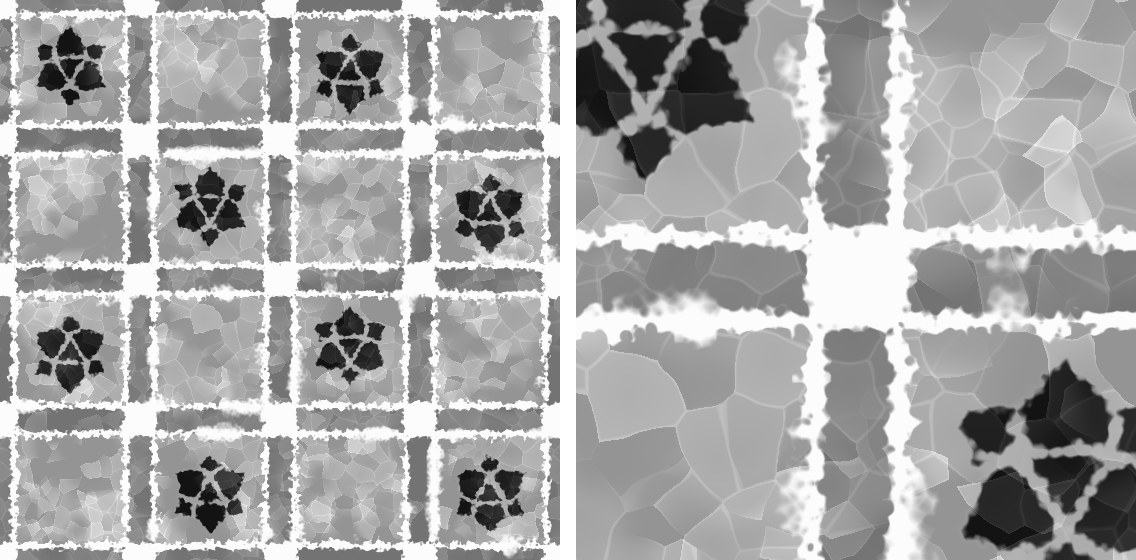
Left: the whole. Right: its middle third, enlarged.
Give the GLSL for this pattern, as a three.js fragment shader.

```glsl
// A four by four plaid of grey tiles and darker bars parted by torn white lines.
// Every other tile bears a black faceted star, built by folding the plane.
// Wrapping Voronoi layers add pale worn scales, and noise frays every edge.

varying vec2 vUv;

const float REPEATS = 4.0;
const float TILE_HALF = 0.378;
const float BAR_HALF = 0.080;
const vec3 WHITE = vec3(0.99);
const vec3 TILE_GREY = vec3(0.58);
const vec3 BAR_GREY = vec3(0.45);
const vec3 SEAM_GREY = vec3(0.64);
const vec3 BLACK = vec3(0.075);

float hash(vec2 p) {
  return fract(sin(dot(p, vec2(127.1, 311.7))) * 43758.5453);
}

// Value noise with n lattice cells across the canvas
float noise(vec2 uv, float n) {
  vec2 p = uv * n;
  vec2 i = floor(p);
  vec2 f = fract(p);
  f = f * f * (3.0 - 2.0 * f);
  vec2 a = mod(i, n);
  vec2 b = mod(i + 1.0, n);
  return mix(mix(hash(a), hash(vec2(b.x, a.y)), f.x),
             mix(hash(vec2(a.x, b.y)), hash(b), f.x), f.y);
}

// Wrapping Voronoi: nearest distance, gap to the second nearest, cell hash
vec3 voronoi(vec2 uv, float n) {
  vec2 i = floor(uv * n);
  vec2 f = fract(uv * n);
  float near = 8.0;
  float next = 8.0;
  float id = 0.0;
  for (int y = -1; y <= 1; y++) {
    for (int x = -1; x <= 1; x++) {
      vec2 o = vec2(float(x), float(y));
      vec2 c = mod(i + o, n);
      float d = length(o + vec2(hash(c), hash(c + 57.0)) - f);
      next = min(next, max(near, d));
      if (d < near) {
        near = d;
        id = hash(c + 113.0);
      }
    }
  }
  return vec3(near, next - near, id);
}

// Pale overlapping scales, gathered in patches
float wornScales(vec2 uv) {
  vec2 warp = vec2(noise(uv, 60.0), noise(uv + 0.37, 60.0)) - 0.5;
  float sum = 0.0;
  for (int k = 0; k < 2; k++) {
    float layer = float(k);
    vec2 p = uv + 0.23 * layer;
    vec3 v = voronoi(p + 0.006 * warp, 34.0 - 8.0 * layer);
    float patches = 0.65 * noise(p, 9.0) + 0.35 * noise(p, 21.0);
    float cover = smoothstep(0.44, 0.62, patches + 0.3 * (v.z - 0.5));
    float rim = 1.0 - smoothstep(0.02, 0.07, v.y);
    sum += cover * (0.03 + 0.09 * v.z + 0.03 * v.x + 0.06 * rim);
  }
  return sum;
}

float smoothMin(float a, float b, float k) {
  float h = max(k - abs(a - b), 0.0) / k;
  return min(a, b) - 0.25 * k * h * h;
}

float segment(vec2 p, vec2 a, vec2 b) {
  vec2 d = b - a;
  return length(p - a - d * clamp(dot(p - a, d) / dot(d, d), 0.0, 1.0));
}

// Mirrors the plane into one of n wedges around the upward axis
vec2 foldWedges(vec2 p, float n) {
  float w = 6.283185 / n;
  float a = mod(atan(p.x, p.y) + 0.5 * w, w) - 0.5 * w;
  return length(p) * vec2(abs(sin(a)), cos(a));
}

// Star depth in x, facet depth in y, both positive inside
vec2 facetedStar(vec2 p) {
  float outline = dot(vec2(0.0, 0.277) - foldWedges(p, 6.0), vec2(0.707));
  vec2 q = foldWedges(p, 3.0);
  vec2 corner = vec2(0.0, 0.13);
  float seams = smoothMin(segment(q, corner, vec2(0.056, 0.0325)),
                          segment(q, corner, vec2(0.12, 0.208)), 0.02);
  return vec2(outline, smoothMin(outline, seams - 0.016, 0.03));
}

void main() {
  vec2 cell = floor(vUv * REPEATS);
  vec2 q = fract(vUv * REPEATS) - 0.5;
  float scales = wornScales(vUv);

  // Frayed distances to the tile and to the bars between tiles
  float fray = 0.05 * (noise(vUv, 90.0) - 0.5) + 0.03 * (noise(vUv, 190.0) - 0.5)
             + 0.04 * (voronoi(vUv, 130.0).x - 0.4);
  float smear = smoothstep(0.72, 0.95, noise(vUv, 22.0));
  vec2 side = abs(q);
  vec2 rim = 0.5 - side;
  float tile = max(side.x, side.y) - TILE_HALF;
  float bars = min(max(side.x - TILE_HALF, rim.y - BAR_HALF),
                   max(side.y - TILE_HALF, rim.x - BAR_HALF));
  bool onTile = tile < bars;
  float edge = min(tile, bars) + fray * (onTile ? 1.0 : 0.65) + 0.035 * smear;
  vec3 color = (onTile ? TILE_GREY : BAR_GREY) + scales * (onTile ? 1.0 : 0.75);

  // Stars on alternate tiles, some of them upside down
  if (onTile && mod(cell.x + cell.y, 2.0) > 0.5) {
    float up = (cell.x + cell.y == 3.0 && cell.x < 3.0) ? -1.0 : 1.0;
    vec2 star = facetedStar((q + vec2(0.0, 0.026 * up)) * vec2(1.0, up)) + 0.45 * fray;
    color = mix(color, SEAM_GREY + 0.4 * scales, 0.8 * smoothstep(-0.02, 0.01, star.x));
    color = mix(color, BLACK + 0.65 * scales, smoothstep(-0.008, 0.008, star.y));
  }

  float soft = mix(0.008, 0.04, smear);
  color = mix(color, WHITE, smoothstep(-soft, soft, edge));
  gl_FragColor = vec4(color, 1.0);
}
```
